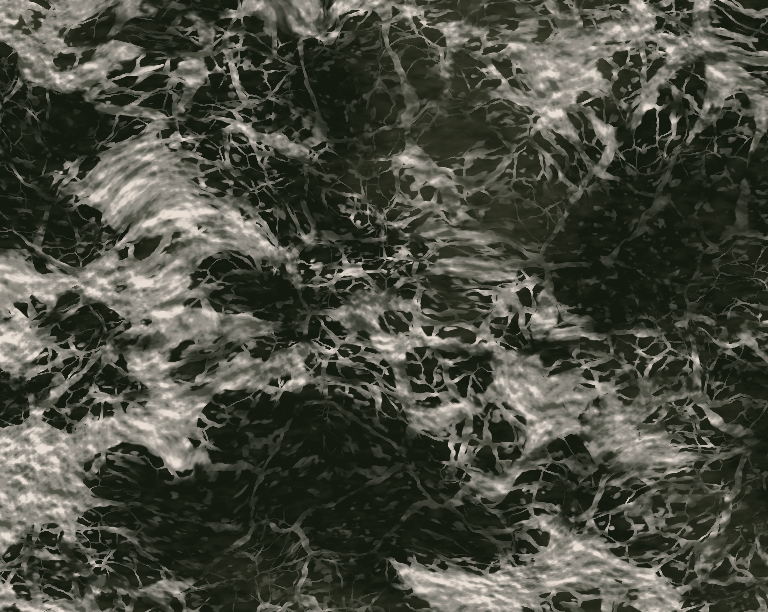
Reproduce this texture procedurally as a Shadertoy shader.

```glsl
// Sea foam: torn bands and lacy webs of pale froth drifting over dark green water.
#define DEEP_WATER vec3(0.078, 0.098, 0.058)
#define LIT_WATER vec3(0.215, 0.225, 0.16)
#define FOAM_SHADE vec3(0.31, 0.32, 0.27)
#define FOAM_MID vec3(0.575, 0.56, 0.525)
#define FOAM_LIGHT vec3(0.91, 0.87, 0.83)
#define CELL_SCALE 5.5
#define BAND_WIDTH 0.072
#define BAND_SLANT 0.35
#define WARP 0.13
#define FINE_WARP 0.026
#define RELIEF 1.5
#define SEED vec2(17.3, 41.7)

vec2 hash22(vec2 p) {
    vec3 q = fract(p.xyx * vec3(0.1031, 0.1030, 0.0973));
    q += dot(q, q.yzx + 33.33);
    return fract((q.xx + q.yz) * q.zy);
}

float noise(vec2 p) {
    vec2 i = floor(p), f = fract(p);
    f = f * f * (3.0 - 2.0 * f);
    float low = mix(hash22(i).x, hash22(i + vec2(1, 0)).x, f.x);
    float high = mix(hash22(i + vec2(0, 1)).x, hash22(i + vec2(1, 1)).x, f.x);
    return mix(low, high, f.y);
}

float fbm(vec2 p, int octaves) {
    float sum = 0.0, total = 0.0, amp = 0.5;
    for (int i = 0; i < octaves; i++) {
        sum += amp * noise(p);
        total += amp;
        amp *= 0.5;
        p = mat2(1.6, 1.2, -1.2, 1.6) * p + 9.7;
    }
    return sum / total;
}

vec2 drift(vec2 p, int octaves) {
    return vec2(fbm(p + SEED, octaves), fbm(p - SEED, octaves)) - 0.5;
}

// Gap between the two nearest cell centres: zero on the walls between bubbles.
float cellWall(vec2 p) {
    vec2 i = floor(p), f = fract(p);
    float nearest = 8.0, second = 8.0;
    for (int y = -1; y <= 1; y++)
    for (int x = -1; x <= 1; x++) {
        vec2 cell = vec2(x, y);
        float d = length(cell + hash22(i + cell) - f);
        second = min(second, max(nearest, d));
        nearest = min(nearest, d);
    }
    return second - nearest;
}

float web(float wall, float width) {
    return 1.0 - smoothstep(width * 0.7, width, wall);
}

// Share of foam, high along slanted bands and in loose patches.
float foamCover(vec2 p) {
    vec2 along = normalize(vec2(1.0, -BAND_SLANT));
    vec2 q = vec2(dot(p, along), dot(p, vec2(-along.y, along.x)));
    float offset = (fbm(q * vec2(1.6, 3.4) + SEED, 4) - 0.5) / BAND_WIDTH;
    float band = exp(-offset * offset);
    float patches = smoothstep(0.36, 0.66, fbm(p * vec2(2.2, 2.8) + SEED.yx, 4));
    return clamp(band * (0.52 + 0.55 * patches) + 0.42 * patches, 0.0, 1.0);
}

void mainImage(out vec4 fragColor, in vec2 fragCoord) {
    vec2 p = fragCoord / iResolution.y;

    // Broad drift, then ragged fraying
    vec2 s = p + WARP * drift(p * 4.0, 3);
    vec2 w = (s + FINE_WARP * drift(p * 26.0, 4)) * vec2(1.0, 1.25);
    float cover = foamCover(s);
    float torn = fbm(s * vec2(24.0, 32.0) + SEED, 4);
    float frayed = fbm(s * vec2(62.0, 90.0), 3);
    float thick = cover * cover * (0.1 + torn + 0.8 * frayed);

    // Webs from large to small bubbles
    float large = web(cellWall(w * CELL_SCALE + SEED), 0.045 + 0.48 * thick);
    float medium = web(cellWall(w * CELL_SCALE * 2.1 + 5.0), 0.04 + 0.38 * thick);
    float small = web(cellWall(w * CELL_SCALE * 4.3 + 11.0), 0.05 + 0.30 * thick);
    float broken = smoothstep(0.40, 0.60, fbm(p * 9.0 + 3.0, 3));
    float body = smoothstep(0.06, 0.36, cover);
    float foam = large * mix(0.3 + 0.4 * broken, 1.0, body);
    foam = max(foam, medium * mix(0.5 * broken, 0.95, body));
    foam = max(foam, small * mix(0.3 * broken, 0.85, body * body));

    // Flecks scattered around the froth, with gaps torn in thin foam
    float fleck = smoothstep(0.60, 0.72, fbm(s * vec2(70.0, 115.0) + 31.0, 2));
    foam = max(foam, fleck * (0.3 + 0.6 * smoothstep(0.1, 0.5, cover)));
    float gaps = smoothstep(0.32, 0.50, 0.5 * (torn + frayed));
    foam *= mix(gaps, 1.0, smoothstep(0.25, 0.75, cover));

    // Dark water with soft haze and fine ripples
    float haze = smoothstep(0.34, 0.76, fbm(p * vec2(2.6, 4.0) + 7.0, 4));
    float ripple = fbm(p * vec2(45.0, 95.0), 3) - 0.5;
    float glow = clamp(haze * 0.6 + 0.6 * cover * cover + 0.8 * ripple, 0.0, 1.0);
    vec3 water = mix(DEEP_WATER, LIT_WATER, glow);

    // Froth lit from above
    vec2 bump = s * vec2(42.0, 62.0);
    float slope = fbm(bump, 4) - fbm(bump + vec2(0.12, 0.45), 4);
    float grain = noise(p * 190.0) - 0.5;
    float tone = 0.20 + 0.38 * cover + RELIEF * slope + 0.9 * (torn - 0.5) + 0.2 * grain;
    tone = clamp(tone, 0.0, 1.0);
    vec3 froth = mix(FOAM_SHADE, FOAM_MID, smoothstep(0.0, 0.5, tone));
    froth = mix(froth, FOAM_LIGHT, smoothstep(0.45, 1.0, tone));

    fragColor = vec4(mix(water, froth, clamp(foam, 0.0, 1.0)), 1.0);
}
```
